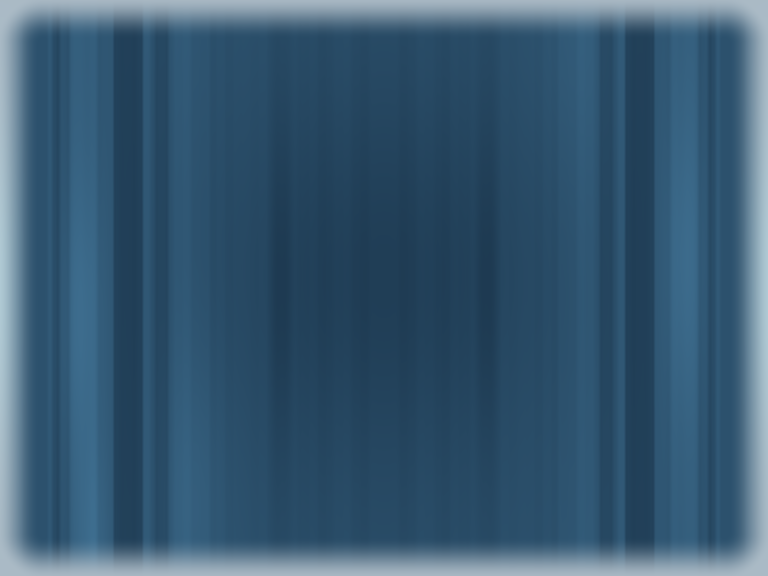
This background is drawn by a WebGL 1 fragment shader. Its source:

```glsl
precision highp float;
// Mirrored blue curtain of soft vertical stripes, dark at the centre, inside a pale blurred frame.

uniform vec2 u_resolution;

const vec3 BASE_BLUE = vec3(0.175, 0.322, 0.432);
const vec3 LIGHT_STEP = vec3(0.065, 0.105, 0.125);
const vec3 FRAME_GREY = vec3(0.665, 0.725, 0.770);
const vec3 FRAME_CYAN = vec3(0.700, 0.800, 0.840);

float hash(float n) {
    n = fract(n * 0.1031);
    n *= n + 33.33;
    return fract(n * (n + n));
}

// Column noise from -1 to 1: flat stripes joined by short ramps
float stripes(float x, float count, float seed) {
    float cell = floor(x * count);
    float ramp = smoothstep(0.65, 1.0, fract(x * count));
    return 2.0 * mix(hash(cell + seed), hash(cell + 1.0 + seed), ramp) - 1.0;
}

// Soft-edged column between two positions
float band(float x, float left, float right, float blur) {
    return smoothstep(left - blur, left + blur, x)
         - smoothstep(right - blur, right + blur, x);
}

float glow(vec2 p, vec2 centre, vec2 radius) {
    vec2 q = (p - centre) / radius;
    return exp(-dot(q, q));
}

// Signed distance to a rounded box
float roundedBox(vec2 p, vec2 halfSize, float radius) {
    vec2 q = abs(p) - halfSize + radius;
    return length(max(q, 0.0)) + min(max(q.x, q.y), 0.0) - radius;
}

// Broad stripes by distance from the middle axis
float broadStripes(float d, float middle) {
    float light = 0.0;
    light -= 0.35 * band(d, 0.122, 0.146, 0.008) * (0.3 + 0.7 * middle);
    light += 0.22 * band(d, 0.227, 0.281, 0.003);
    light -= 0.28 * band(d, 0.281, 0.298, 0.003);
    light += 0.28 * band(d, 0.304, 0.314, 0.003);
    light -= 0.62 * band(d, 0.314, 0.352, 0.002);
    light += 0.20 * band(d, 0.352, 0.374, 0.003);
    light += 0.48 * band(d, 0.374, 0.409, 0.003);
    light -= 0.50 * band(d, 0.422, 0.432, 0.003);
    return light;
}

void main() {
    vec2 uv = gl_FragCoord.xy / u_resolution;
    float aspect = u_resolution.x / u_resolution.y;
    float d = abs(uv.x - 0.5);
    float middle = exp(-pow((uv.y - 0.5) / 0.3, 2.0));

    // Stripes, broad and fine
    float light = broadStripes(d, middle);
    float fineGain = mix(0.06, 0.16, smoothstep(0.1, 0.4, d));
    light += fineGain * stripes(d, 43.0, 7.0);
    light += 0.6 * fineGain * stripes(d, 91.0, 31.0);

    // Dark centre and the glows on each side
    light -= 0.22 * exp(-pow(d / 0.18, 2.0));
    light -= 0.58 * glow(uv, vec2(0.5, 0.52), vec2(0.23, 0.33));
    light += 0.55 * glow(uv, vec2(0.108, 0.46), vec2(0.030, 0.25));
    light += 0.55 * glow(uv, vec2(0.122, 0.05), vec2(0.020, 0.22));
    light += 0.50 * glow(uv, vec2(0.892, 0.55), vec2(0.030, 0.27));
    light += 0.35 * glow(uv, vec2(0.255, 0.15), vec2(0.045, 0.27));
    light += 0.20 * glow(uv, vec2(0.745, 0.92), vec2(0.050, 0.25));
    vec3 color = BASE_BLUE + LIGHT_STEP * light;

    // Pale frame with a blurred, rounded inner edge
    vec2 p = (uv - 0.5) * vec2(aspect, 1.0);
    float edge = roundedBox(p, vec2(0.5 * aspect, 0.5), 0.075);
    float frame = smoothstep(-0.068, 0.006, edge);
    vec3 frameColor = mix(FRAME_GREY, FRAME_CYAN, middle * smoothstep(0.42, 0.5, d));
    color = mix(color, frameColor, frame);

    gl_FragColor = vec4(color, 1.0);
}
```
